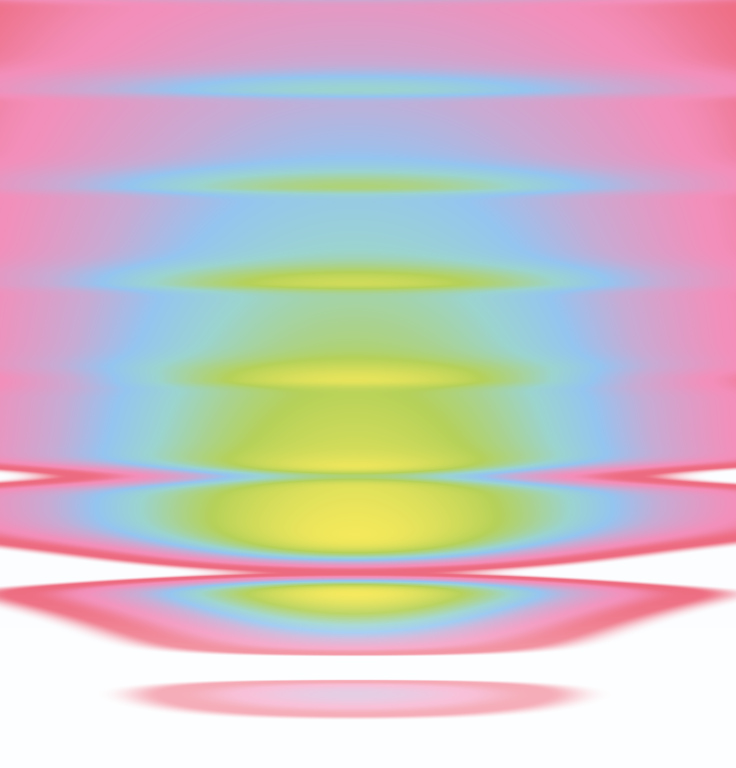
This background is drawn by a WebGL 2 fragment shader. Its source:

```glsl
#version 300 es
precision highp float;
// Draws a soft spectral glow sliced by evenly spaced horizontal lens bands.

uniform vec2 u_resolution;
out vec4 fragColor;

const float FIRST_BAND = 0.1172;
const float BAND_PITCH = 0.1258;
const float GLOW_CENTER = 0.482;

// Gaussian with separate widths above and below its center.
float bump(float y, float center, float above, float below) {
    float offset = y - center;
    float q = offset / (offset < 0.0 ? above : below);
    return exp(-q * q);
}

float bandAt(float n) {
    return FIRST_BAND + n * BAND_PITCH;
}

// Brightness along the vertical axis; y runs downward.
float axisLevel(float y) {
    float level = min(0.29 + y, 1.0);
    level -= 0.52 * smoothstep(0.768, 0.84, y);
    level -= 0.50 * smoothstep(0.892, 0.9505, y);

    // Bright bands, weakening as they descend
    for (float n = -1.0; n < 4.5; n++) {
        float lift = 0.21 - 0.055 * max(n - 2.0, 0.0);
        level += lift * bump(y, bandAt(n), 0.0234, 0.0095);
    }

    // Dark cuts between the lower lenses
    level -= 0.26 * bump(y, bandAt(4.0), 0.008, 0.008);
    level *= 1.0 - 0.88 * bump(y, bandAt(5.0), 0.0221, 0.0126);
    level *= 1.0 - min(1.3 * bump(y, bandAt(6.0), 0.0286, 0.0208), 1.0);
    return max(level, 0.0);
}

// Rate at which the glow fades sideways.
float sideFalloff(float y) {
    float rate = 2.7 + 3.46 * y + 13.0 * smoothstep(0.729, 0.846, y);
    for (float n = 0.0; n < 4.5; n++) {
        float pinch = 0.4 + 8.0 * exp2(3.0 * (n - 4.0));
        rate += pinch * bump(y, bandAt(n), 0.0143, 0.0125);
    }
    return rate + 16.0 * bump(y, bandAt(5.0), 0.035, 0.0156);
}

// Spectrum from white through red, pink and blue to yellow.
vec3 spectrum(float v) {
    const vec3 white = vec3(0.985, 0.993, 1.0);
    const vec3 red = vec3(0.93, 0.42, 0.50);
    const vec3 pink = vec3(0.95, 0.56, 0.73);
    const vec3 lavender = vec3(0.78, 0.67, 0.83);
    const vec3 blue = vec3(0.58, 0.77, 0.94);
    const vec3 teal = vec3(0.61, 0.83, 0.81);
    const vec3 green = vec3(0.71, 0.82, 0.35);
    const vec3 yellow = vec3(0.98, 0.92, 0.36);
    vec3 color = mix(white, red, smoothstep(0.035, 0.10, v));
    color = mix(color, pink, smoothstep(0.12, 0.25, v));
    color = mix(color, lavender, clamp((v - 0.25) / 0.15, 0.0, 1.0));
    color = mix(color, blue, clamp((v - 0.40) / 0.11, 0.0, 1.0));
    color = mix(color, teal, clamp((v - 0.51) / 0.11, 0.0, 1.0));
    color = mix(color, green, clamp((v - 0.62) / 0.17, 0.0, 1.0));
    return mix(color, yellow, clamp((v - 0.79) / 0.21, 0.0, 1.0));
}

void main() {
    vec2 uv = gl_FragCoord.xy / u_resolution;
    float y = 1.0 - uv.y;
    float side = uv.x - GLOW_CENTER;

    float glow = axisLevel(y) * exp(-sideFalloff(y) * side * side);
    vec3 color = spectrum(glow);

    // Pale haze over the lowest lenses
    color = mix(color, vec3(1.0), 0.45 * smoothstep(0.755, 0.91, y));
    fragColor = vec4(color, 1.0);
}
```
